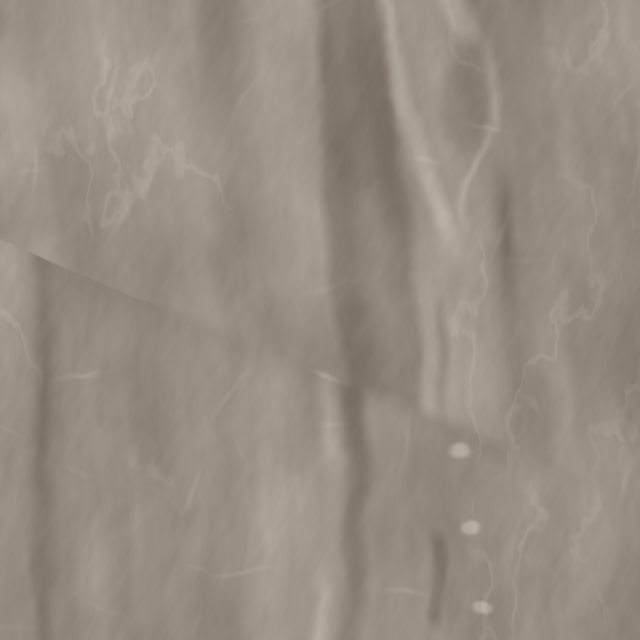
Give the GLSL for this texture, as a Shadertoy shader.

```glsl
// Taupe marble: soft upright streaks and clouds, with a dark band and pale veins,
// cut by a slanting fault below which the layers are displaced.
// Stretched value noise makes the grain; warped strips and short filaments lie on it.

const vec3 DARK_TAUPE = vec3(0.51, 0.47, 0.425);
const vec3 PALE_TAUPE = vec3(0.69, 0.655, 0.615);
const float BASE_TONE = 0.49;
const float STREAK_GAIN = 0.85;
const float CLOUD_GAIN = 0.85;
const float FIBRE_GAIN = 0.22;
const float VEIN_GAIN = 0.20;
const float FAULT_HEIGHT = 0.625;
const float FAULT_SLOPE = -0.405;
const vec2 FAULT_SHIFT = vec2(3.7, 8.3);
const int FILAMENTS = 30;

float hash(vec2 p) {
    return fract(sin(dot(p, vec2(127.1, 311.7))) * 43758.5453);
}

float noise(vec2 p) {
    vec2 i = floor(p), f = fract(p);
    f = f * f * (3.0 - 2.0 * f);
    return mix(mix(hash(i), hash(i + vec2(1, 0)), f.x),
               mix(hash(i + vec2(0, 1)), hash(i + vec2(1, 1)), f.x), f.y);
}

// Layered noise, centred on zero
float fbm(vec2 p) {
    float sum = 0.0, gain = 0.5;
    for (int i = 0; i < 5; i++) {
        sum += gain * (noise(p) - 0.5);
        p = mat2(0.96, 0.28, -0.28, 0.96) * p * 2.03 + 17.3;
        gain *= 0.5;
    }
    return sum;
}

// Soft window between two limits
float span(float v, float low, float high, float soft) {
    return smoothstep(low - soft, low + soft, v) * (1.0 - smoothstep(high - soft, high + soft, v));
}

// Upright strip around a centre line
float strip(float x, float centre, float halfWidth, float soft) {
    return 1.0 - smoothstep(halfWidth - soft, halfWidth + soft, abs(x - centre));
}

// Strips above the fault: dark band, its pale flank, veins and a lens
float upperStrips(vec2 p) {
    float d = 1.0 - p.y;
    float bandWidth = 0.052 + 0.012 * sin(d * 6.0);
    float tone = -0.50 * strip(p.x, 0.55 + 0.08 * d, bandWidth, 0.013);
    tone += 0.22 * strip(p.x, 0.43 + 0.06 * d, 0.055, 0.035) * span(p.y, 0.52, 1.1, 0.08);
    float veinX = 0.60 + 0.29 * d - 0.10 * d * d;
    tone += 0.50 * strip(p.x, veinX, 0.014, 0.013) * span(p.y, 0.62, 1.1, 0.06);
    tone += 0.60 * strip(p.x, 0.72 + 0.42 * d, 0.020, 0.014) * span(p.y, 0.94, 1.1, 0.025);
    float bend = 0.775 - 0.055 * smoothstep(0.82, 0.68, p.y);
    tone += 0.38 * strip(p.x, bend, 0.006, 0.008) * span(p.y, 0.66, 0.93, 0.04);
    float lens = length((p - vec2(0.73, 0.83)) / vec2(0.032, 0.075));
    tone -= 0.35 * (1.0 - smoothstep(0.5, 1.3, lens));
    tone -= 0.42 * strip(p.x, 0.79, 0.013, 0.015) * span(p.y, 0.56, 0.72, 0.05);
    tone -= 0.40 * strip(p.x, 0.68, 0.008, 0.009) * span(p.y, 0.36, 0.52, 0.05);
    tone -= 0.10 * smoothstep(0.76, 0.84, p.x);
    return tone;
}

// Strips below the fault: narrow dark seams, pale slivers and chips
float lowerStrips(vec2 p) {
    float tone = -0.48 * strip(p.x, 0.555 - 0.02 * (0.4 - p.y), 0.015, 0.013);
    tone -= 0.20 * strip(p.x, 0.60, 0.06, 0.03);
    tone += 0.50 * strip(p.x, 0.515, 0.013, 0.014) * span(p.y, 0.28, 0.50, 0.05);
    tone += 0.45 * strip(p.x, 0.503, 0.010, 0.012) * span(p.y, -0.1, 0.10, 0.05);
    tone -= 0.50 * strip(p.x, 0.672, 0.010, 0.008) * span(p.y, 0.03, 0.17, 0.02);
    tone -= 0.38 * strip(p.x, 0.070, 0.014, 0.016);
    tone += 0.28 * strip(p.x, 0.015, 0.025, 0.022) * span(p.y, 0.22, 0.8, 0.12);
    for (int i = 0; i < 3; i++) {
        float k = float(i);
        vec2 chip = (p - vec2(0.71 + 0.022 * k, 0.303 - 0.125 * k)) / vec2(0.019, 0.012);
        tone += 0.65 * (1.0 - smoothstep(0.5, 1.3, length(chip)));
    }
    return tone;
}

// Short pale filaments, gently rising, falling or steep
float filaments(vec2 p) {
    float sum = 0.0;
    for (int i = 0; i < FILAMENTS; i++) {
        vec2 id = vec2(float(i), 4.0);
        vec2 q = p - vec2(hash(id), hash(id + 9.1));
        float angle = mix(-0.5, 0.5, hash(id + 3.7)) + 1.3 * step(0.6, hash(id + 5.3));
        q = mat2(cos(angle), -sin(angle), sin(angle), cos(angle)) * q;
        float reach = mix(0.025, 0.07, hash(id + 7.9));
        float along = max(0.0, 1.0 - abs(q.x) / reach);
        sum += along * (1.0 - smoothstep(0.0, 0.007, abs(q.y))) * mix(0.3, 1.0, hash(id + 2.2));
    }
    return min(sum, 1.0);
}

void mainImage(out vec4 fragColor, in vec2 fragCoord) {
    vec2 uv = fragCoord / iResolution.xy;

    // Fault line, crisp in places and blurred in others
    float rise = uv.y - FAULT_HEIGHT - FAULT_SLOPE * uv.x - 0.015 * fbm(uv * 9.0);
    float blur = mix(0.002, 0.018, smoothstep(0.45, 0.75, noise(vec2(uv.x * 6.0, 2.0))));
    float below = 1.0 - smoothstep(-blur, blur, rise);

    // Warped coordinates, displaced under the fault
    vec2 warp = vec2(fbm(uv * vec2(6.0, 5.0) + 31.0), fbm(uv * 7.0 + 57.0));
    vec2 p = uv + 0.05 * warp;

    // Grain of each block, blended across the fault
    vec2 q = p + vec2(0.12 * uv.y, 0.0);
    float streaks = mix(fbm(q * vec2(15.0, 2.2)), fbm(p * vec2(15.0, 2.2) + FAULT_SHIFT), below);
    float clouds = mix(fbm(q * vec2(7.0, 5.0) + 11.0), fbm(p * vec2(8.0, 5.0) + 23.0), below);
    vec2 slanted = vec2(uv.x - 0.45 * uv.y, uv.y + 0.2 * uv.x);
    float fibres = fbm(slanted * vec2(75.0, 24.0));

    // Wandering veins, present only in patches
    float ridge = abs(fbm(p * vec2(9.0, 5.0) + 71.0));
    float patches = smoothstep(-0.02, 0.18, fbm(uv * 4.0 + 43.0));
    float veins = (1.0 - smoothstep(0.0, 0.035, ridge)) * patches;

    float tone = BASE_TONE + STREAK_GAIN * streaks + CLOUD_GAIN * clouds + FIBRE_GAIN * fibres;
    tone += mix(upperStrips(p), lowerStrips(p), below);
    tone += VEIN_GAIN * veins + 0.30 * filaments(uv + 0.035 * warp);
    tone -= 0.10 * below * smoothstep(-0.05, 0.0, rise);

    fragColor = vec4(mix(DARK_TAUPE, PALE_TAUPE, clamp(tone, -0.2, 1.2)), 1.0);
}
```
